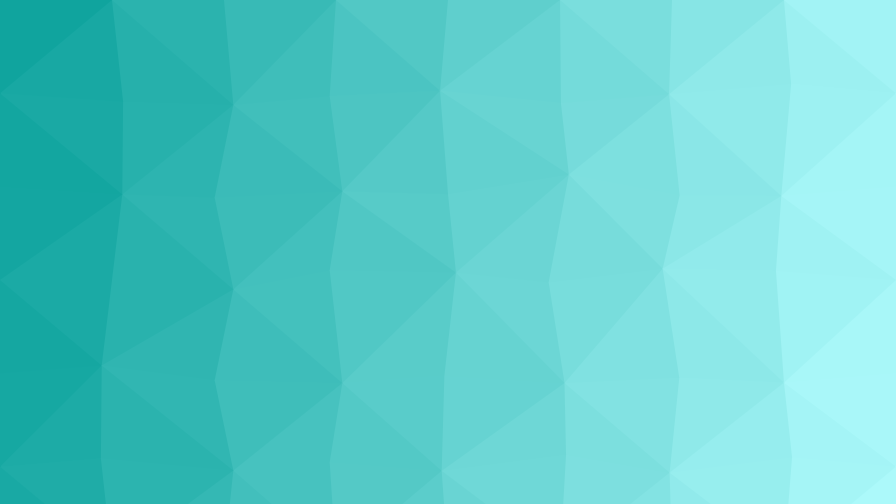
A Shadertoy shader for this background:

```glsl
// Low-poly triangle mesh fading from deep teal on the left to pale aqua on the right.

const vec3 DEEP_TEAL = vec3(0.052, 0.638, 0.615);
const vec3 PALE_AQUA = vec3(0.678, 0.978, 0.985);
const float COLUMNS = 8.0;
const vec2 CELL = vec2(1.0, 0.8333);  // cell size, in column widths
const float LAST_ROW = 5.0;           // last row of displaced vertices
const float DOWNWARD_LIGHT = 0.06;    // brightening from top to bottom
const float SWAY_UNIT = 0.0104;       // scale of the sway amplitudes

// Sine sway of each inner seam: horizontal, vertical
const vec2 SWAY_AMOUNT[7] = vec2[7](
    vec2(10.5, 8.0), vec2(8.0, 10.0), vec2(5.4, 9.0), vec2(7.0, 7.0),
    vec2(10.0, 11.0), vec2(8.0, 10.0), vec2(7.0, 8.0));
const vec2 SWAY_RATE[7] = vec2[7](
    vec2(1.0, 1.0), vec2(3.14, 0.3), vec2(3.14, 2.4), vec2(1.8, 2.3),
    vec2(2.2, 2.09), vec2(2.5, 2.2), vec2(1.4, 3.14));
const vec2 SWAY_PHASE[7] = vec2[7](
    vec2(0.14, 0.14), vec2(-1.57, 1.3), vec2(1.57, -2.12), vec2(-3.6, -2.62),
    vec2(-2.12, 0.2), vec2(-2.82, -2.12), vec2(0.68, 1.57));

// Grid vertex, displaced except on the outer border
vec2 meshVertex(vec2 id) {
    vec2 position = id * CELL;
    bool inner = id.x > 0.5 && id.x < COLUMNS - 0.5
              && id.y > 0.5 && id.y < LAST_ROW + 0.5;
    if (inner) {
        int seam = int(id.x) - 1;
        position += SWAY_UNIT * SWAY_AMOUNT[seam]
                  * sin(SWAY_RATE[seam] * id.y + SWAY_PHASE[seam]);
    }
    return position;
}

float cross2(vec2 a, vec2 b) {
    return a.x * b.y - a.y * b.x;
}

// Distance from the line ab, positive on the side of c
float edgeDistance(vec2 p, vec2 a, vec2 b, vec2 c) {
    vec2 edge = b - a;
    return cross2(edge, p - a) / length(edge) * sign(cross2(edge, c - a));
}

// Flat colour in rgb, weighted by antialiased coverage in alpha
vec4 facet(vec2 p, vec2 a, vec2 b, vec2 c, vec2 extent, float pixel) {
    float inside = min(edgeDistance(p, a, b, c),
                   min(edgeDistance(p, b, c, a), edgeDistance(p, c, a, b)));
    float coverage = clamp(0.5 + inside / pixel, 0.0, 1.0);
    vec2 center = (a + b + c) / 3.0 / extent;
    float tone = center.x + DOWNWARD_LIGHT * (center.y - 0.5);
    return vec4(mix(DEEP_TEAL, PALE_AQUA, tone), 1.0) * coverage;
}

void mainImage(out vec4 fragColor, in vec2 fragCoord) {
    // Column-width units, measured down from the top left
    float pixel = COLUMNS / iResolution.x;
    vec2 extent = iResolution.xy * pixel;
    vec2 p = vec2(fragCoord.x, iResolution.y - fragCoord.y) * pixel;
    vec2 home = floor(p / CELL);
    vec4 sum = vec4(0.0);

    // Displaced triangles can reach in from the neighbouring cells
    for (int y = -1; y <= 1; y++) {
        for (int x = -1; x <= 1; x++) {
            vec2 id = home + vec2(x, y);
            vec2 a = meshVertex(id);
            vec2 b = meshVertex(id + vec2(1, 0));
            vec2 c = meshVertex(id + vec2(1, 1));
            vec2 d = meshVertex(id + vec2(0, 1));
            // Diagonals alternate so that they meet in eight-spoked hubs
            bool falling = mod(id.x + id.y, 2.0) > 0.5;
            sum += facet(p, a, b, falling ? c : d, extent, pixel);
            sum += facet(p, c, d, falling ? a : b, extent, pixel);
        }
    }
    fragColor = vec4(sum.rgb / max(sum.a, 0.001), 1.0);
}
```
